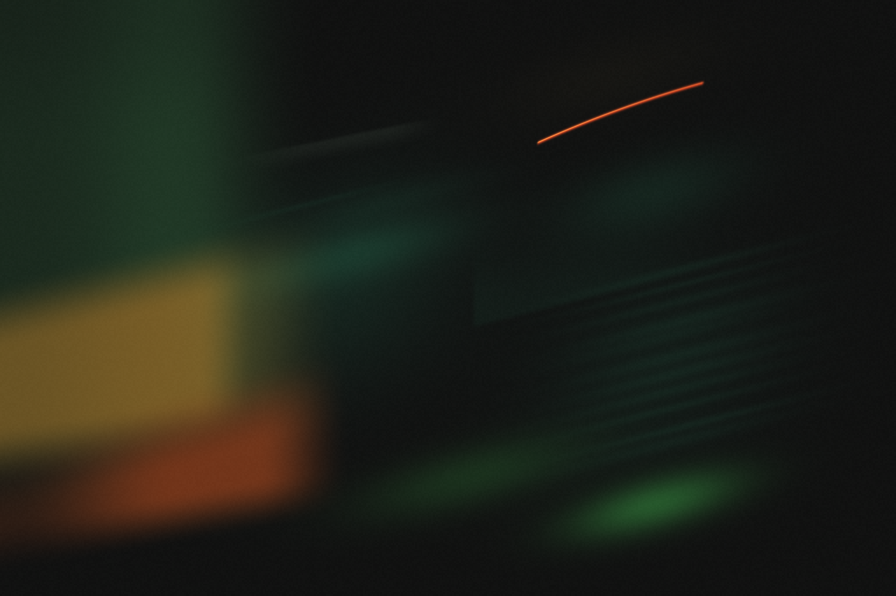
Write a Shadertoy shader that draws this background.

```glsl
// Blurred night lights: soft amber, red and green blocks on the left, tilted
// green streaks on the right and one thin glowing trail near the top.
// Built from sheared Gaussian glows and soft bands, in units of canvas height.

#define NIGHT vec3(0.066, 0.068, 0.066)
#define MOSS vec3(0.125, 0.215, 0.145)
#define AMBER vec3(0.465, 0.355, 0.145)
#define EMBER vec3(0.445, 0.205, 0.100)
#define TEAL vec3(0.035, 0.145, 0.100)
#define LEAF vec3(0.085, 0.280, 0.105)
#define TILT 0.25
#define STREAKS 11
#define GRAIN 0.012

float hash(vec2 p) {
    vec3 q = fract(vec3(p.xyx) * 0.1031);
    q += dot(q, q.yzx + 33.33);
    return fract((q.x + q.y) * q.z);
}

// Gaussian spot whose long axis rises with the given slope
float glow(vec2 p, vec2 centre, vec2 size, float slope) {
    vec2 d = p - centre;
    d.y -= slope * d.x;
    d /= size;
    return exp(-dot(d, d));
}

// 1 between lo and hi, with a separate softness at each end
float band(float v, float lo, float hi, float softLo, float softHi) {
    return smoothstep(lo - softLo, lo + softLo, v)
         * (1.0 - smoothstep(hi - softHi, hi + softHi, v));
}

// Large colour blocks on the left
vec3 leftBlocks(vec2 p) {
    vec3 col = NIGHT;
    float curtain = 1.0 - smoothstep(0.32, 0.54, p.x);
    curtain *= 0.62 + 0.38 * exp(-pow((p.x - 0.28) / 0.13, 2.0));
    curtain *= smoothstep(0.08, 0.40, p.y) * (1.0 - 0.25 * smoothstep(0.75, 1.0, p.y));
    col = mix(col, MOSS, curtain);

    float rise = p.y - TILT * p.x;
    float amber = band(p.y - 0.12 * p.x, 0.235, 2.0, 0.055, 0.1)
                * (1.0 - smoothstep(0.41, 0.53, rise));
    float side = 0.6 * (1.0 - smoothstep(0.33, 0.43, p.x))
               + 0.4 * (1.0 - smoothstep(0.38, 0.58, p.x));
    col = mix(col, AMBER, amber * side * (0.85 + 0.15 * smoothstep(0.0, 0.3, p.x)));

    float floorFade = smoothstep(0.035, 0.125, p.y - 0.17 * p.x);
    float ember = floorFade * (1.0 - smoothstep(0.12, 0.26, p.y - 0.30 * p.x))
                * (0.28 + 0.72 * smoothstep(0.02, 0.30, p.x))
                * (1.0 - smoothstep(0.43, 0.59, p.x));
    return mix(col, EMBER, ember);
}

// Teal haze, faint panels and tilted streaks
vec3 streakLight(vec2 p) {
    vec3 light = TEAL * 0.62 * glow(p, vec2(0.60, 0.575), vec2(0.17, 0.045), TILT);
    light += TEAL * 0.50 * glow(p, vec2(0.57, 0.52), vec2(0.20, 0.17), TILT);
    light += TEAL * 0.22 * glow(p, vec2(0.66, 0.665), vec2(0.15, 0.025), TILT);

    // Hard-edged faint wedge and hairline
    float wedge = band(p.y - 0.20 * p.x, 0.635, 0.656, 0.016, 0.004)
                * band(p.x, 0.46, 0.70, 0.08, 0.05);
    light += vec3(0.038, 0.046, 0.038) * wedge;
    light += TEAL * 0.22 * glow(p, vec2(0.52, 0.658), vec2(0.11, 0.005), TILT);

    // Panels right of centre, cut off along a slope below
    float panel = band(p.x, 0.795, 1.10, 0.006, 0.16)
                * band(p.y - TILT * p.x, 0.253, 0.34, 0.006, 0.07);
    light += TEAL * 0.22 * panel;
    light += TEAL * 0.50 * glow(p, vec2(1.09, 0.675), vec2(0.15, 0.06), TILT);
    light += vec3(0.022, 0.018, 0.008) * glow(p, vec2(1.02, 0.87), vec2(0.17, 0.06), TILT);
    light += TEAL * 0.28 * glow(p, vec2(1.10, 0.38), vec2(0.20, 0.17), TILT);

    for (int i = 0; i < STREAKS; i++) {
        float k = float(i);
        float pick = hash(vec2(k, 7.0));
        vec2 centre = vec2(1.08 + 0.10 * pick, 0.26 + 0.029 * k);
        vec2 size = vec2(0.17, 0.005 + 0.008 * hash(vec2(k, 3.0)));
        light += TEAL * (0.10 + 0.24 * pick) * glow(p, centre, size, TILT);
    }

    // Green pools at the bottom
    light += LEAF * 0.95 * glow(p, vec2(1.10, 0.154), vec2(0.135, 0.042), TILT);
    light += LEAF * 0.42 * glow(p, vec2(0.79, 0.200), vec2(0.18, 0.050), TILT);
    return light;
}

// Thin, slightly bowed hot trail
vec3 trail(vec2 p) {
    vec2 a = vec2(0.902, 0.760), b = vec2(1.180, 0.861);
    float t = (p.x - a.x) / (b.x - a.x);
    float d = p.y - mix(a.y, b.y, t) - 0.024 * t * (1.0 - t);
    float ends = band(t, 0.0, 1.0, 0.01, 0.012);
    float body = exp(-pow(d / 0.0030, 2.0));
    float core = exp(-pow((d - 0.0008) / 0.0015, 2.0)) * (1.0 - 0.7 * t);
    return ends * (vec3(0.70, 0.17, 0.06) * body + vec3(0.25, 0.30, 0.12) * core);
}

void mainImage(out vec4 fragColor, in vec2 fragCoord) {
    vec2 p = fragCoord / iResolution.y;
    vec3 col = leftBlocks(p) + streakLight(p) + trail(p);
    col += GRAIN * (hash(floor(p * 340.0)) - 0.5);
    fragColor = vec4(clamp(col, 0.0, 1.0), 1.0);
}
```
